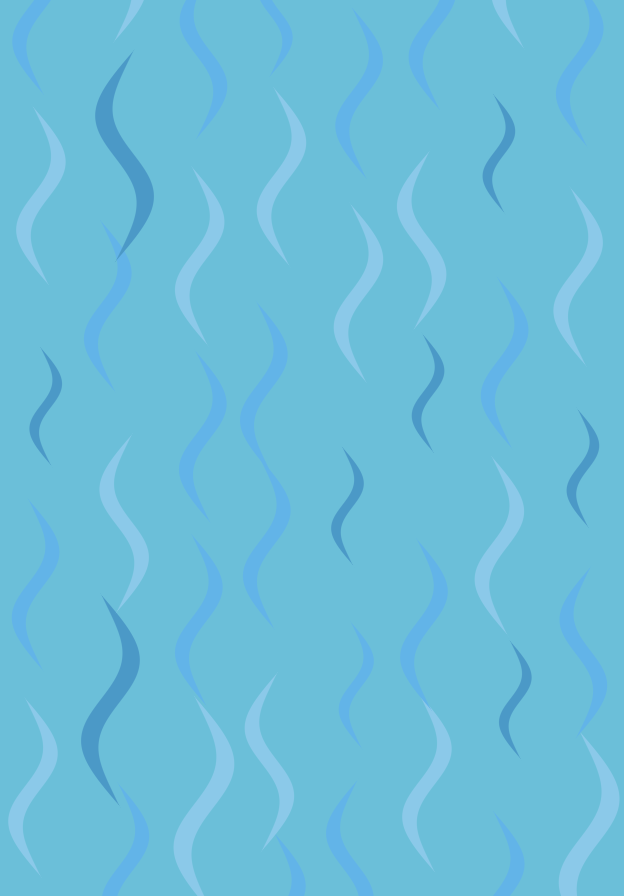
This pattern is drawn by a Shadertoy shader. Its source:

```glsl
vec3 hash3(vec2 p) {
    vec3 q = vec3(dot(p, vec2(127.1, 311.7)), dot(p, vec2(269.5, 183.3)), dot(p, vec2(419.2, 371.9)));
    return fract(sin(q + 4.7) * 43758.5453);
}

// Signed distance to an S-shaped wisp of unit height, tapering to both tips
float wisp(vec2 p) {
    float t = p.y;
    float spine = 0.114 * sin(6.2832 * t) + 0.01 * sin(12.566 * t) - 0.082 * t;
    float slope = 0.716 * cos(6.2832 * t) + 0.126 * cos(12.566 * t) - 0.082;
    float halfWidth = 0.05 * (1.0 - 4.0 * t * t);
    return (abs(p.x - spine) - halfWidth) / sqrt(1.0 + slope * slope);
}

void mainImage(out vec4 fragColor, in vec2 fragCoord) {
    vec2 uv = fragCoord / iResolution.y;
    float pixel = 1.0 / iResolution.y;
    vec2 cell = vec2(0.087, 0.21);
    vec3 color = vec3(0.42, 0.75, 0.85);

    // Staggered columns of jittered wisps
    for (int i = -1; i <= 1; i++) {
        float column = floor(uv.x / cell.x) + float(i);
        float stagger = fract(column * 0.382 + 0.15) * cell.y;
        for (int j = -1; j <= 1; j++) {
            float row = floor((uv.y - stagger) / cell.y) + float(j);
            vec2 id = vec2(column, row);
            vec3 rnd = hash3(id);
            vec3 style = hash3(id + 31.0);

            // Evenly shared kinds: pale, blue and dark
            float kind = fract(0.618 * (column + 7.0 * row) + 0.2);
            vec3 tint = vec3(0.385, 0.705, 0.91);
            float size = style.x < 0.15 ? 0.14 : 0.19;
            if (kind < 0.34) {
                tint = vec3(0.545, 0.79, 0.915);
                size = style.x < 0.15 ? 0.143 : (style.x < 0.72 ? 0.197 : 0.242);
            } else if (kind > 0.77) {
                tint = vec3(0.295, 0.6, 0.78);
                size = style.x < 0.6 ? 0.13 : 0.234;
            }

            vec2 center = (id + 0.5) * cell + vec2(0.0, stagger);
            center += (rnd.xy - 0.5) * vec2(0.022, 0.05);
            vec2 p = (uv - center) / size;
            if (style.y < 0.27) p.x = -p.x;

            float edge = wisp(p) * size;
            color = mix(color, tint, 1.0 - smoothstep(-0.7 * pixel, 0.7 * pixel, edge));
        }
    }
    fragColor = vec4(color, 1.0);
}
```
